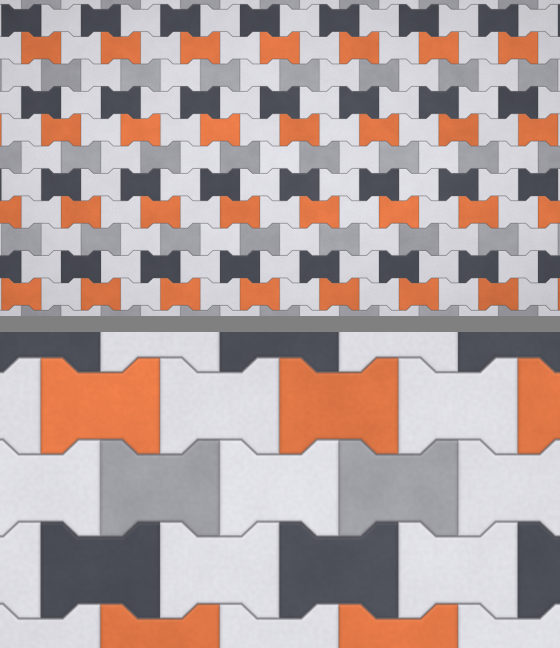
Top, the full canvas; bottom, a detail of the centre.
Reproduce this pattern procedurally as a WebGL 1 fragment shader.

```glsl
precision highp float;

uniform vec2 u_resolution;

// Lengths are fractions of the canvas height
#define TILE_WIDTH 0.1258
#define ROW_HEIGHT 0.0866
#define START vec2(0.0046, 0.0215)
#define WAVE 0.0078
#define SLOPE 0.0165
#define JOINT 0.0011
#define BEVEL 0.0045
#define WEAR 0.05
#define TILE_VARIATION 0.07
#define VIGNETTE 0.25
#define SAMPLES 3

const vec3 WHITE = vec3(0.875, 0.875, 0.900);
const vec3 DARK = vec3(0.300, 0.308, 0.345);
const vec3 ORANGE = vec3(0.895, 0.475, 0.280);
const vec3 GRAY = vec3(0.645, 0.645, 0.672);
const vec3 GROUT = vec3(0.40, 0.39, 0.41);

float hash(vec2 p) {
  return fract(sin(dot(p, vec2(127.1, 311.7))) * 43758.5);
}

vec2 gradient(vec2 cell) {
  float angle = 6.2832 * hash(cell);
  return vec2(cos(angle), sin(angle));
}

float gradientNoise(vec2 p) {
  vec2 i = floor(p), f = fract(p);
  vec2 u = f * f * f * (f * (f * 6.0 - 15.0) + 10.0);
  vec2 e = vec2(1.0, 0.0);
  float a = dot(gradient(i), f);
  float b = dot(gradient(i + e.xy), f - e.xy);
  float c = dot(gradient(i + e.yx), f - e.yx);
  float d = dot(gradient(i + e.xx), f - e.xx);
  return mix(mix(a, b, u.x), mix(c, d, u.x), u.y);
}

float fbm(vec2 p) {
  float sum = 0.0, gain = 0.6;
  for (int i = 0; i < 4; i++) {
    sum += gain * gradientNoise(p);
    p = p * 2.3 + 17.0;
    gain *= 0.6;
  }
  return sum;
}

float segmentDistance(vec2 p, vec2 a, vec2 b) {
  vec2 ab = b - a;
  return length(p - a - ab * clamp(dot(p - a, ab) / dot(ab, ab), 0.0, 1.0));
}

// Signed distance to the seam nearest p, positive below it; y points down
float seamDistance(vec2 p, float seam) {
  float t = p.x / TILE_WIDTH - 0.5 * seam;
  float x = abs(fract(t) - 0.5) * TILE_WIDTH;
  float y = p.y - seam * ROW_HEIGHT;
  float quarter = 0.25 * TILE_WIDTH, h = 0.5 * SLOPE;
  vec2 low = vec2(quarter - h, WAVE), high = vec2(quarter + h, -WAVE);
  float d = segmentDistance(vec2(x, y), low, high);
  d = min(d, segmentDistance(vec2(x, y), vec2(0.0, WAVE), low));
  d = min(d, segmentDistance(vec2(x, y), high, vec2(2.0 * quarter, -WAVE)));
  float edge = -WAVE * clamp((x - quarter) / h, -1.0, 1.0);
  return y < edge ? -d : d;
}

vec3 paving(vec2 q) {
  vec2 p = q - START;
  float seam = floor(p.y / ROW_HEIGHT + 0.5);
  float seamD = seamDistance(p, seam);
  float row = seamD < 0.0 ? seam - 1.0 : seam;

  // Rows come in threes, each group stepping half a tile sideways
  float group = floor((row + 0.5) / 3.0);
  float kind = row - 3.0 * group;
  float tx = p.x / TILE_WIDTH - 0.5 * (group + kind);
  float column = floor(tx);
  float side = min(fract(tx), 1.0 - fract(tx)) * TILE_WIDTH;

  vec3 accent = kind < 0.5 ? DARK : (kind < 1.5 ? ORANGE : GRAY);
  bool plain = mod(column, 2.0) > 0.5;
  vec3 color = plain ? WHITE : accent;

  // Tile tone, cloudy wear and fine grain
  vec2 id = vec2(column, row);
  float tone = (hash(id) - 0.5) * TILE_VARIATION * (plain ? 0.4 : 1.0);
  float wear = fbm(q * 16.0 + 5.0 * hash(id + 3.0)) * (plain ? 0.6 : 1.5);
  float grain = gradientNoise(q * 190.0);
  color *= 1.0 + tone + WEAR * (wear + 0.5 * grain);

  // Soft bevel, with light catching the upper edge
  float rim = min(abs(seamD), side);
  color *= 1.0 - 0.09 * (1.0 - smoothstep(0.0, BEVEL, rim));
  float lit = smoothstep(JOINT, 2.0 * JOINT, seamD) - smoothstep(2.0 * JOINT, BEVEL, seamD);
  color += 0.05 * lit;

  // Joints
  float seamLine = 1.0 - smoothstep(0.5 * JOINT, 1.5 * JOINT, abs(seamD));
  float sideLine = 1.0 - smoothstep(0.3 * JOINT, 1.2 * JOINT, side);
  return mix(color, GROUT, max(0.6 * seamLine, 0.35 * sideLine));
}

void main() {
  vec3 color = vec3(0.0);
  for (int i = 0; i < SAMPLES; i++) {
    for (int j = 0; j < SAMPLES; j++) {
      vec2 offset = (vec2(float(i), float(j)) + 0.5) / float(SAMPLES) - 0.5;
      vec2 q = (gl_FragCoord.xy + offset) / u_resolution.y;
      color += paving(vec2(q.x, 1.0 - q.y));
    }
  }
  color /= float(SAMPLES * SAMPLES);
  vec2 c = gl_FragCoord.xy / u_resolution - 0.5;
  gl_FragColor = vec4(color * (1.0 - VIGNETTE * dot(c, c)), 1.0);
}
```
